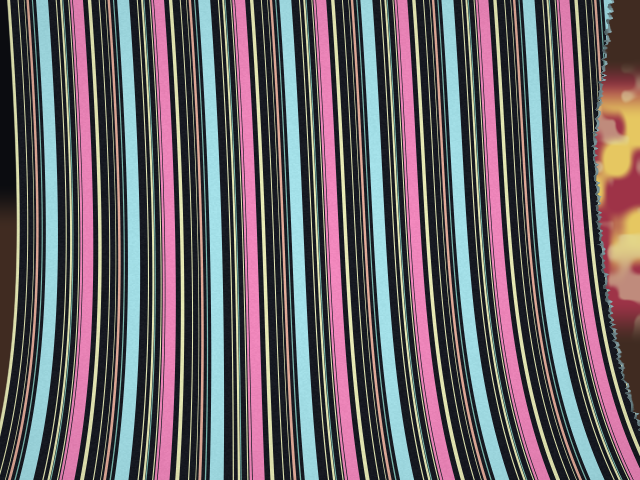
A WebGL 1 fragment shader for this pattern:

```glsl
precision highp float;
// Draped striped cloth: one period of blue, pink, cream and peach bands repeats
// across a dark ground. The stripe coordinate is bent and spread toward the
// bottom, then trimmed by a frayed selvedge over a soft floral backdrop.

uniform vec2 u_resolution;

// Palette
const vec3 GROUND = vec3(0.085, 0.095, 0.125);
const vec3 BLUE   = vec3(0.62, 0.85, 0.88);
const vec3 PINK   = vec3(0.91, 0.51, 0.71);
const vec3 CREAM  = vec3(0.88, 0.89, 0.69);
const vec3 PEACH  = vec3(0.86, 0.65, 0.58);
const vec3 AQUA   = vec3(0.48, 0.72, 0.68);
const vec3 FRINGE = vec3(0.46, 0.56, 0.58);
const vec3 CRIMSON = vec3(0.62, 0.20, 0.28);
const vec3 YELLOW = vec3(0.90, 0.78, 0.38);
const vec3 BROWN  = vec3(0.25, 0.17, 0.13);

// Drape, in canvas widths; depth runs from 0 at the top to 1 at the bottom
const float PERIOD = 0.1267;
const float SPREAD = 0.0221;
const float AXIS   = 0.319;
const float LEAN   = 0.0534;
const float BEND   = -0.0339;

// Cloth limits, in stripe periods
const float LEFT_EDGE    = -2.43;
const float RIGHT_EDGE   = 4.72;
const float CORNER_FLARE = 0.32;
const float FRAY         = 0.07;

const float GRAIN = 0.035;

float hash(vec2 p) {
  vec3 q = fract(vec3(p.xyx) * 0.1031);
  q += dot(q, q.yzx + 33.33);
  return fract((q.x + q.y) * q.z);
}

float noise(vec2 p) {
  vec2 i = floor(p);
  vec2 f = fract(p);
  f = f * f * (3.0 - 2.0 * f);
  return mix(mix(hash(i), hash(i + vec2(1.0, 0.0)), f.x),
             mix(hash(i + vec2(0.0, 1.0)), hash(i + vec2(1.0, 1.0)), f.x), f.y);
}

// Share of a pixel of width px covered by a repeating band
float band(float phase, float center, float width, float px) {
  float d = abs(fract(phase - center + 0.5) - 0.5);
  float h = 0.5 * width;
  return clamp((min(h, d + 0.5 * px) - max(-h, d - 0.5 * px)) / px, 0.0, 1.0);
}

// One period of the stripes, with the blue band centered on phase 0
vec3 stripes(float phase, float px) {
  vec3 c = GROUND;
  c = mix(c, BLUE, band(phase, 0.0, 0.148, px));
  c = mix(c, CREAM, band(phase, 0.175, 0.013, px));
  c = mix(c, CREAM, band(phase, 0.234, 0.024, px));
  c = mix(c, AQUA, band(phase, 0.257, 0.012, px));
  c = mix(c, CREAM, band(phase, 0.328, 0.012, px));
  c = mix(c, PINK, band(phase, 0.426, 0.158, px));
  c = mix(c, GROUND, band(phase, 0.376, 0.008, px));
  c = mix(c, CREAM, band(phase, 0.586, 0.042, px));
  c = mix(c, CREAM, band(phase, 0.705, 0.012, px));
  c = mix(c, CREAM, band(phase, 0.780, 0.008, px));
  c = mix(c, PEACH, band(phase, 0.823, 0.030, px));
  c = mix(c, AQUA, band(phase, 0.882, 0.014, px));
  return c;
}

// Blurred surroundings: floral cloth on the right, dark wood on the left
vec3 backdrop(vec2 p, float depth) {
  float blooms = noise(p * vec2(28.0, 20.0) + 7.0);
  float zone = smoothstep(0.16, 0.25, depth) * (1.0 - smoothstep(0.5, 0.6, depth));
  vec3 c = mix(CRIMSON, YELLOW, zone * smoothstep(0.4, 0.65, blooms));
  c = mix(c, CREAM, 0.5 * smoothstep(0.62, 0.85, noise(p * 45.0)));
  c = mix(c, BROWN, 1.0 - smoothstep(0.12, 0.2, depth));
  c = mix(c, BROWN, smoothstep(0.62, 0.72, depth));
  vec3 wood = mix(GROUND * 0.5, BROWN, smoothstep(0.38, 0.48, depth));
  return mix(wood, c, step(0.5, p.x));
}

void main() {
  vec2 p = gl_FragCoord.xy / u_resolution.x;
  float depth = 1.0 - gl_FragCoord.y / u_resolution.y;

  // Bent stripe coordinate
  float period = PERIOD + SPREAD * pow(depth, 4.0);
  float axis = AXIS + LEAN * depth + BEND * depth * depth;
  float phase = (p.x - axis) / period;
  float px = 1.0 / (u_resolution.x * period);

  // Cloth with fine weave and gentle light falloff
  vec3 cloth = stripes(phase, px);
  cloth += GRAIN * (noise(p * vec2(420.0, 560.0)) - 0.5);
  vec2 offset = vec2(p.x - 0.5, depth - 0.5);
  cloth *= 1.04 - 0.22 * dot(offset, offset);

  // Selvedge with ragged threads
  float rightEdge = RIGHT_EDGE + CORNER_FLARE * max(0.0, 1.0 - depth / 0.3);
  float thread = noise(vec2(p.x * 90.0, depth * 210.0));
  float inside = rightEdge + FRAY * (thread - 0.5) - phase;
  vec3 fringe = FRINGE * (0.55 + 0.7 * thread);
  cloth = mix(fringe, cloth, smoothstep(0.03, 0.03 + px, inside));

  float cover = smoothstep(-px, px, inside) * smoothstep(-px, px, phase - LEFT_EDGE);
  gl_FragColor = vec4(mix(backdrop(p, depth), cloth, cover), 1.0);
}
```
